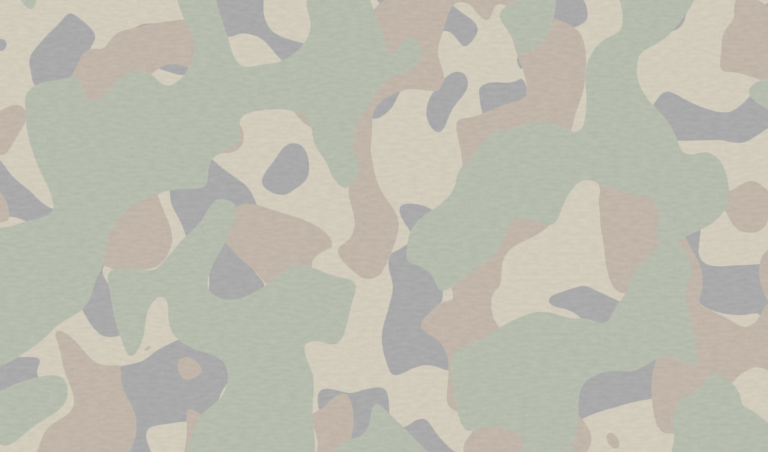
Reproduce this pattern procedurally as a WebGL 2 fragment shader.

```glsl
#version 300 es
precision highp float;

uniform vec2 u_resolution;
out vec4 fragColor;

const vec3 CREAM = vec3(0.825, 0.800, 0.741);
const vec3 GREY  = vec3(0.668, 0.668, 0.672);
const vec3 TAN   = vec3(0.755, 0.712, 0.662);
const vec3 GREEN = vec3(0.718, 0.741, 0.682);

vec2 hash22(vec2 cell) {
    vec3 q = fract(cell.xyx * vec3(0.1031, 0.1030, 0.0973));
    q += dot(q, q.yzx + 33.33);
    return fract((q.xx + q.yz) * q.zy);
}

// Unit gradient at a lattice corner, projected on the offset from it
float cornerSlope(vec2 cell, vec2 corner, vec2 local) {
    vec2 gradient = normalize(hash22(cell + corner) - 0.4999);
    return dot(gradient, local - corner);
}

float gradientNoise(vec2 p) {
    vec2 cell = floor(p);
    vec2 f = p - cell;
    vec2 fade = f * f * f * (f * (f * 6.0 - 15.0) + 10.0);
    float low = mix(cornerSlope(cell, vec2(0, 0), f),
                    cornerSlope(cell, vec2(1, 0), f), fade.x);
    float high = mix(cornerSlope(cell, vec2(0, 1), f),
                     cornerSlope(cell, vec2(1, 1), f), fade.x);
    return mix(low, high, fade.y);
}

vec2 rotate(vec2 p, float angle) {
    float c = cos(angle), s = sin(angle);
    return vec2(c * p.x - s * p.y, s * p.x + c * p.y);
}

// Warped two-octave field whose level sets are rounded, lobed patches
float patchField(vec2 p, vec2 scale, float angle, vec2 seed) {
    vec2 q = rotate(p, angle) * scale + seed;
    vec2 warp = vec2(gradientNoise(q * 0.9 + 31.7),
                     gradientNoise(q * 0.9 + 67.3));
    q += 0.45 * warp;
    return gradientNoise(q) + 0.42 * gradientNoise(rotate(q, 0.7) * 1.9 + 13.4);
}

// Coverage of the region above a level, smoothed over about one pixel
float coverage(float field, float level) {
    float width = max(fwidth(field), 1e-4) * 0.8;
    return smoothstep(level - width, level + width, field);
}

// Fine horizontal ribs of cloth with a little grain
float weave(vec2 p) {
    float ribs = gradientNoise(p * vec2(45.0, 135.0) + 5.3);
    float grain = gradientNoise(p * 150.0 + 91.6);
    return 0.024 * ribs + 0.012 * grain;
}

void main() {
    vec2 p = gl_FragCoord.xy / u_resolution.y;

    float grey = patchField(p, vec2(4.4, 5.2), 0.35, vec2(17.2, 41.8));
    float tan_ = patchField(p, vec2(4.7, 4.3), -0.5, vec2(73.6, 22.1));
    float green = patchField(p, vec2(4.3, 3.7), 0.25, vec2(118.4, 86.9));

    // Patches stacked from the ground up
    vec3 color = CREAM;
    color = mix(color, GREY, coverage(grey, 0.135));
    color = mix(color, TAN, coverage(tan_, 0.105));
    color = mix(color, GREEN, coverage(green, 0.07));

    fragColor = vec4(color + weave(p), 1.0);
}
```
